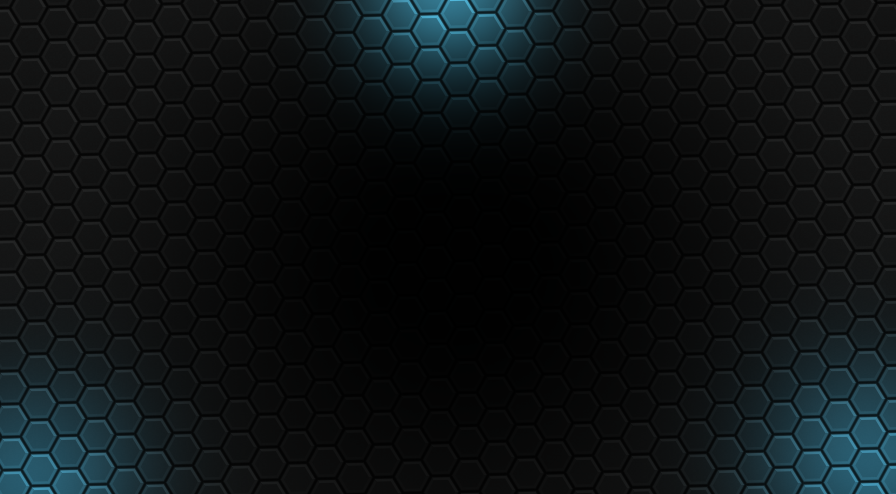
This pattern is drawn by a WebGL 1 fragment shader. Its source:

```glsl
precision highp float;

uniform vec2 u_resolution;

const float PITCH = 0.0668;               // hexagon height in canvas heights
const vec2 LATTICE = vec2(1.7320508, 1.0);

float hash(vec2 p) {
  return fract(sin(dot(p, vec2(127.1, 311.7))) * 43758.5453);
}

// Offset from the centre of the nearest flat-topped hexagon
vec2 hexOffset(vec2 q) {
  vec2 a = mod(q + 0.5 * LATTICE, LATTICE) - 0.5 * LATTICE;
  vec2 b = mod(q, LATTICE) - 0.5 * LATTICE;
  return dot(a, a) < dot(b, b) ? a : b;
}

float glow(vec2 p, vec2 centre, float spread) {
  vec2 d = p - centre;
  return exp(-dot(d, d) / spread);
}

void main() {
  vec2 p = (gl_FragCoord.xy - 0.5 * u_resolution) / u_resolution.y;
  float pixel = 1.0 / (u_resolution.y * PITCH);

  // Slightly tilted honeycomb
  float c = cos(0.025), s = sin(0.025);
  vec2 q = p - vec2(-0.768, -0.415);
  q = vec2(c * q.x + s * q.y, c * q.y - s * q.x) / PITCH;
  vec2 h = hexOffset(q);
  vec2 cell = floor((q - h) / (0.5 * LATTICE) + 0.5);

  // Distance to the nearest side, and the normal of that side
  vec2 r = abs(h);
  float slant = 0.8660254 * r.x + 0.5 * r.y;
  float edge = 0.5 - max(r.y, slant);
  vec2 normal = r.y > slant ? vec2(0.0, 1.0) : vec2(0.866, 0.5);
  normal *= vec2(h.x < 0.0 ? -1.0 : 1.0, h.y < 0.0 ? -1.0 : 1.0);

  // Dark groove with a bright bevel just inside it
  float face = smoothstep(0.02 - 0.5 * pixel, 0.06 + 0.5 * pixel, edge);
  float rim = 1.0 - smoothstep(0.02, 0.03 + pixel, abs(edge - 0.09));
  float facing = 0.3 + 0.7 * max(dot(normal, vec2(0.45, 0.89)), 0.0);

  // Grey surface fading to black in the middle
  float shade = smoothstep(0.12, 0.88, length((p - vec2(0.02, -0.02)) * vec2(1.0, 1.1)));
  vec3 colour = vec3(0.003, 0.004, 0.004) + vec3(0.072, 0.073, 0.073) * shade;

  // Blue lights at the top and in the lower corners
  colour += vec3(0.15, 0.41, 0.50) * glow(p, vec2(0.0, 0.52), 0.030);
  colour += vec3(0.09, 0.30, 0.38) * glow(p, vec2(-0.85, -0.52), 0.048);
  colour += vec3(0.09, 0.30, 0.38) * glow(p, vec2(0.86, -0.47), 0.048);

  // Relief, slight differences between cells and fine grain
  colour *= 0.95 + 0.1 * hash(cell) + 0.12 * h.y;
  colour *= mix(0.3, 1.0, face);
  colour += rim * facing * (0.55 * colour + 0.012 * shade + 0.004);
  colour += 0.006 * (hash(floor(p * 420.0)) - 0.5) * shade;

  gl_FragColor = vec4(max(colour, 0.0), 1.0);
}
```
